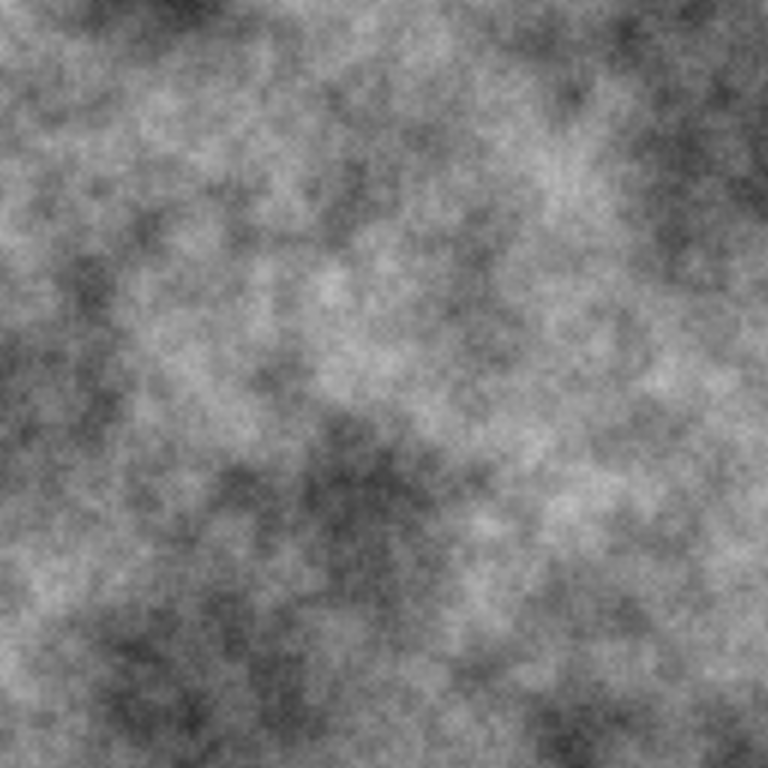
Write a three.js fragment shader that draws this texture.

```glsl
#define BASE_CELLS 4.0
#define OCTAVES 6
#define GAIN 0.78
#define MID_GREY 0.472
#define CONTRAST 0.27
#define SEED vec2(37.0, 91.0)

varying vec2 vUv;

float hash(vec2 cell) {
  vec3 p = fract(cell.xyx * 0.1031);
  p += dot(p, p.yzx + 33.33);
  return fract((p.x + p.y) * p.z);
}

// Smoothly interpolated lattice noise, centred on zero
float valueNoise(vec2 p) {
  vec2 cell = floor(p);
  vec2 blend = smoothstep(0.0, 1.0, fract(p));
  float bottom = mix(hash(cell), hash(cell + vec2(1.0, 0.0)), blend.x);
  float top = mix(hash(cell + vec2(0.0, 1.0)), hash(cell + 1.0), blend.x);
  return mix(bottom, top, blend.y) - 0.5;
}

// Octaves of halving size and fading strength
float cloud(vec2 uv) {
  float sum = 0.0;
  float amplitude = 1.0;
  float cells = BASE_CELLS;
  for (int i = 0; i < OCTAVES; i++) {
    sum += amplitude * valueNoise(uv * cells + SEED * float(i + 1));
    amplitude *= GAIN;
    cells *= 2.0;
  }
  return sum;
}

void main() {
  float grey = MID_GREY + CONTRAST * cloud(vUv);
  gl_FragColor = vec4(vec3(grey), 1.0);
}
```
